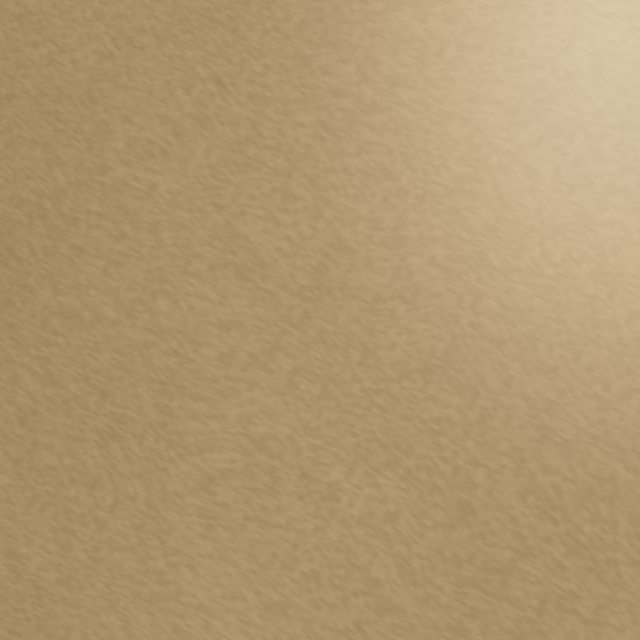
Reproduce this texture procedurally as a three.js fragment shader.

```glsl
// Soft tan brushed suede with short slanted nap and a pale sheen at the upper right.
varying vec2 vUv;

const vec3 TAN_SHADE = vec3(0.650, 0.540, 0.386);
const vec3 TAN_BASE = vec3(0.674, 0.564, 0.412);
const vec3 SHEEN_COLOR = vec3(0.845, 0.772, 0.642);
const vec2 SHEEN_CENTER = vec2(1.0, 0.96);
const vec2 SHEEN_RADIUS = vec2(0.67, 0.88);
const float NAP_ANGLE = -0.52;             // radians, falling to the right
const vec2 NAP_FREQ = vec2(84.0, 205.0);   // cells along and across the nap
const float PORE_FREQ = 175.0;
const float NAP_CONTRAST = 0.068;
const float PORE_CONTRAST = 0.046;
const float MOTTLE_CONTRAST = 0.028;
const float CREASE_DEPTH = 0.014;

float hash(vec2 p) {
  vec3 q = fract(p.xyx * 0.1031);
  q += dot(q, q.yzx + 33.33);
  return fract((q.x + q.y) * q.z);
}

float noise(vec2 p) {
  vec2 cell = floor(p);
  vec2 f = fract(p);
  f = f * f * (3.0 - 2.0 * f);
  float low = mix(hash(cell), hash(cell + vec2(1.0, 0.0)), f.x);
  float high = mix(hash(cell + vec2(0.0, 1.0)), hash(cell + vec2(1.0)), f.x);
  return mix(low, high, f.y);
}

float fbm(vec2 p) {
  float sum = 0.0;
  float weight = 0.5;
  for (int i = 0; i < 4; i++) {
    sum += weight * noise(p);
    p = p * 2.03 + 17.3;
    weight *= 0.5;
  }
  return sum / 0.9375;
}

vec2 rotate(vec2 p, float angle) {
  float c = cos(angle);
  float s = sin(angle);
  return vec2(c * p.x + s * p.y, c * p.y - s * p.x);
}

// Stretched fibres, bent by a slow warp so their slant wanders
float nap(vec2 p) {
  vec2 bend = vec2(noise(p * 7.0 + 3.0), noise(p * 7.0 + 41.0)) - 0.5;
  p += bend * 0.03;
  p.y -= 0.18 * p.x * p.x * p.y;
  vec2 fibre = rotate(p, NAP_ANGLE) * NAP_FREQ + 200.0;
  float coarse = noise(fibre * 0.55 + 71.0);
  return 0.8 * noise(fibre) + 0.2 * coarse - 0.5;
}

// Faint wavering wrinkle left of the middle
float crease(vec2 p) {
  float height = 0.5 + 0.012 * (noise(vec2(p.x * 16.0, 5.0)) - 0.5);
  float line = 1.0 - smoothstep(0.0, 0.003, abs(p.y - height));
  float span = smoothstep(0.27, 0.36, p.x) * (1.0 - smoothstep(0.46, 0.54, p.x));
  return line * span;
}

void main() {
  // Broad light
  vec2 toSheen = (vUv - SHEEN_CENTER) / SHEEN_RADIUS;
  float cloud = fbm(vUv * 5.0 + 9.0) - 0.5;
  float reach = length(toSheen) + 0.06 * cloud;
  float sheen = 1.0 - smoothstep(0.0, 1.0, reach);
  vec3 color = mix(TAN_SHADE, TAN_BASE, smoothstep(-0.1, 0.45, vUv.x));
  color = mix(color, SHEEN_COLOR, sheen);

  // Nap grows toward the lower right; fine pores rule the upper left
  float napShare = smoothstep(-0.2, 0.9, vUv.x + 0.6 * (1.0 - vUv.y));
  float pores = noise(rotate(vUv, NAP_ANGLE) * PORE_FREQ * vec2(0.75, 1.2) + 300.0) - 0.5;
  float grain = nap(vUv) * NAP_CONTRAST * mix(0.6, 1.0, napShare);
  grain += pores * PORE_CONTRAST * mix(1.0, 0.45, napShare);
  grain *= 1.0 - 0.55 * sheen;

  float relief = grain + cloud * MOTTLE_CONTRAST - crease(vUv) * CREASE_DEPTH;
  color += relief * vec3(1.0, 0.98, 0.92);
  gl_FragColor = vec4(color, 1.0);
}
```
